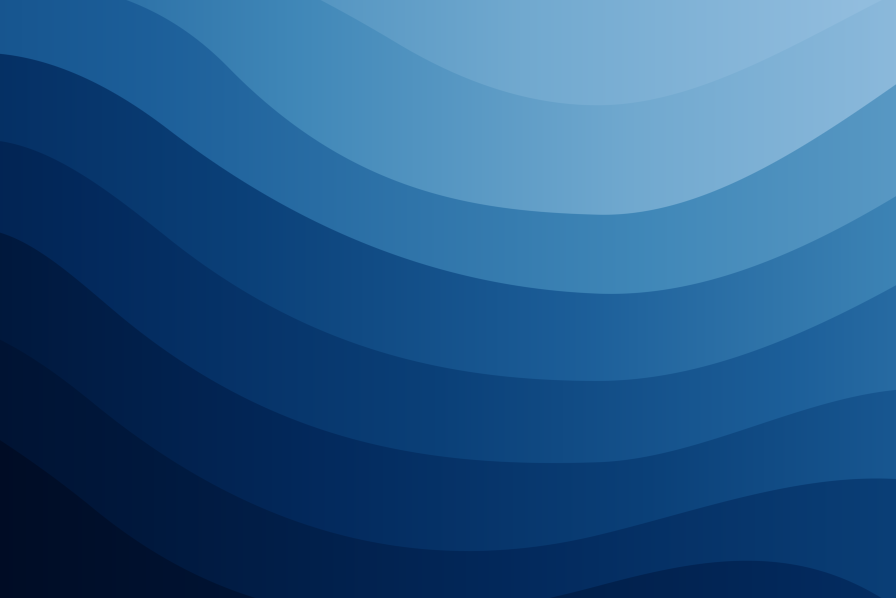
Reproduce this background procedurally as a Shadertoy shader.

```glsl
// Stacked blue waves that sweep from a dark lower left to a pale upper right.
// Each wave edge is a smooth cubic spline with four knots; each layer takes
// its colour from one shared ramp, sliding along it from left to right.

const int EDGES = 7;
const int SHADES = 8;
const float TROUGH_X = 0.667;   // third knot, shared by all edges

// Horizontal place of the steepest bend on the left (second knot)
const float BEND_X[EDGES] = float[](0.443, 0.255, 0.1875, 0.1875, 0.13, 0.104, 0.104);

// Edge depth below the top at: left side, bend, trough, right side
const vec4 DEPTH[EDGES] = vec4[](
    vec4(-0.176, 0.072, 0.176, -0.012),
    vec4(-0.047, 0.113, 0.359, 0.141),
    vec4(0.090, 0.216, 0.491, 0.328),
    vec4(0.236, 0.398, 0.637, 0.477),
    vec4(0.389, 0.523, 0.773, 0.652),
    vec4(0.568, 0.674, 0.895, 0.801),
    vec4(0.736, 0.850, 0.980, 1.016));

// Edge slope at the same four knots
const vec4 SLOPE[EDGES] = vec4[](
    vec4(0.15, 0.90, 0.00, -0.75),
    vec4(0.27, 1.53, 0.04, -1.05),
    vec4(0.15, 1.15, 0.06, -0.90),
    vec4(0.22, 1.20, 0.00, -0.82),
    vec4(0.45, 1.26, -0.05, -0.15),
    vec4(0.75, 1.23, -0.36, 0.08),
    vec4(0.98, 1.23, -0.40, 1.05));

// Ramp position of each layer at the left and right side, top layer first
const vec2 TONE[EDGES + 1] = vec2[](
    vec2(4.5, 7.1), vec2(4.1, 6.8), vec2(3.7, 5.5), vec2(2.3, 4.9),
    vec2(1.75, 4.3), vec2(1.05, 3.75), vec2(0.7, 2.95), vec2(0.15, 2.2));

// Colour ramp from night blue to pale sky
const vec3 RAMP[SHADES] = vec3[](
    vec3(0.00, 0.04, 0.13), vec3(0.00, 0.09, 0.23),
    vec3(0.01, 0.16, 0.36), vec3(0.04, 0.25, 0.47),
    vec3(0.11, 0.37, 0.60), vec3(0.25, 0.53, 0.72),
    vec3(0.44, 0.66, 0.81), vec3(0.57, 0.74, 0.87));

// Cubic through two knots (x, depth, slope)
float hermite(vec3 a, vec3 b, float x) {
    float span = b.x - a.x;
    float t = (x - a.x) / span;
    float u = 1.0 - t;
    return mix(a.y, b.y, t * t * (3.0 - 2.0 * t))
         + span * t * u * (a.z * u - b.z * t);
}

float edgeDepth(int i, float x) {
    vec4 d = DEPTH[i], m = SLOPE[i];
    vec3 bend = vec3(BEND_X[i], d.y, m.y);
    vec3 trough = vec3(TROUGH_X, d.z, m.z);
    if (x < bend.x) return hermite(vec3(0.0, d.x, m.x), bend, x);
    if (x < trough.x) return hermite(bend, trough, x);
    return hermite(trough, vec3(1.0, d.w, m.w), x);
}

vec3 layerColor(int layer, float x) {
    float tone = clamp(mix(TONE[layer].x, TONE[layer].y, x), 0.0, float(SHADES) - 1.001);
    int k = int(tone);
    return mix(RAMP[k], RAMP[k + 1], fract(tone));
}

void mainImage(out vec4 fragColor, in vec2 fragCoord) {
    vec2 uv = fragCoord / iResolution.xy;
    float depth = 1.0 - uv.y;

    // Lay each lower layer over the one above it
    vec3 color = layerColor(0, uv.x);
    for (int i = 0; i < EDGES; i++) {
        float below = depth - edgeDepth(i, uv.x);
        float soft = 0.7 * length(vec2(dFdx(below), dFdy(below)));
        color = mix(color, layerColor(i + 1, uv.x), smoothstep(-soft, soft, below));
    }
    fragColor = vec4(color, 1.0);
}
```
